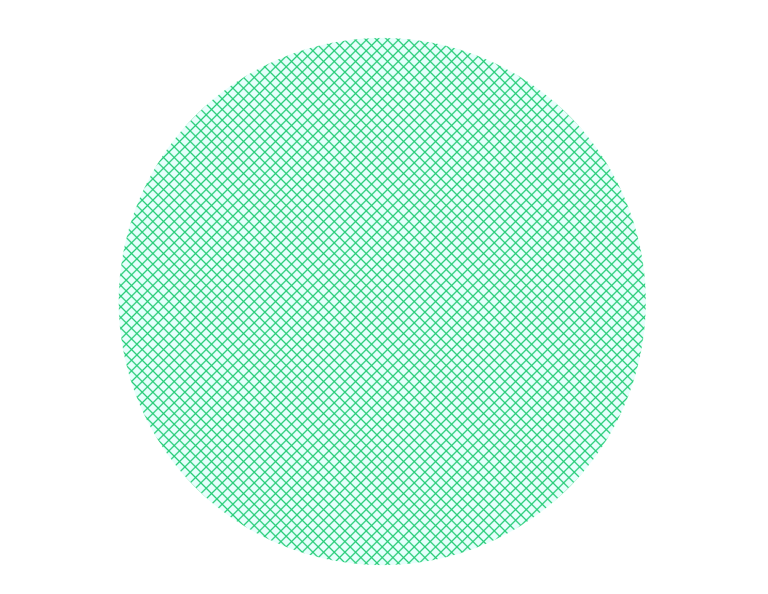
Give the GLSL for this pattern, as a Shadertoy shader.

```glsl
#define DISC_CENTER vec2(0.6435, 0.4924)
#define DISC_RADIUS 0.4436
#define MESH_PERIOD 0.0127
#define LINE_HALF_WIDTH 0.00106
#define LINE_SOFTNESS 0.0026
#define PAPER vec3(1.0)
#define CELL_TINT vec3(0.90, 1.0, 0.99)
#define LINE_GREEN vec3(0.15, 0.80, 0.465)

// Coverage of the inside of a signed distance, with a soft edge
float softFill(float dist, float softness) {
    return 1.0 - smoothstep(-0.5 * softness, 0.5 * softness, dist);
}

// Signed distance to the nearest line of each diagonal family
vec2 meshDistance(vec2 p) {
    vec2 diagonal = vec2(p.x + p.y, p.x - p.y) * inversesqrt(2.0);
    vec2 cell = fract(diagonal / MESH_PERIOD + 0.5) - 0.5;
    return abs(cell) * MESH_PERIOD - LINE_HALF_WIDTH;
}

void mainImage(out vec4 fragColor, in vec2 fragCoord) {
    float pixel = 1.0 / iResolution.y;
    vec2 p = fragCoord * pixel - DISC_CENTER;

    // Crossed diagonal lines over a pale tint
    vec2 dist = meshDistance(p);
    float softness = max(LINE_SOFTNESS, 1.5 * pixel);
    float rising = softFill(dist.y, softness);
    float falling = softFill(dist.x, softness);
    float ink = 1.0 - (1.0 - rising) * (1.0 - falling);
    vec3 mesh = mix(CELL_TINT, LINE_GREEN, ink);

    // Clip the mesh to the disc
    float disc = softFill(length(p) - DISC_RADIUS, 1.5 * pixel);
    fragColor = vec4(mix(PAPER, mesh, disc), 1.0);
}
```
